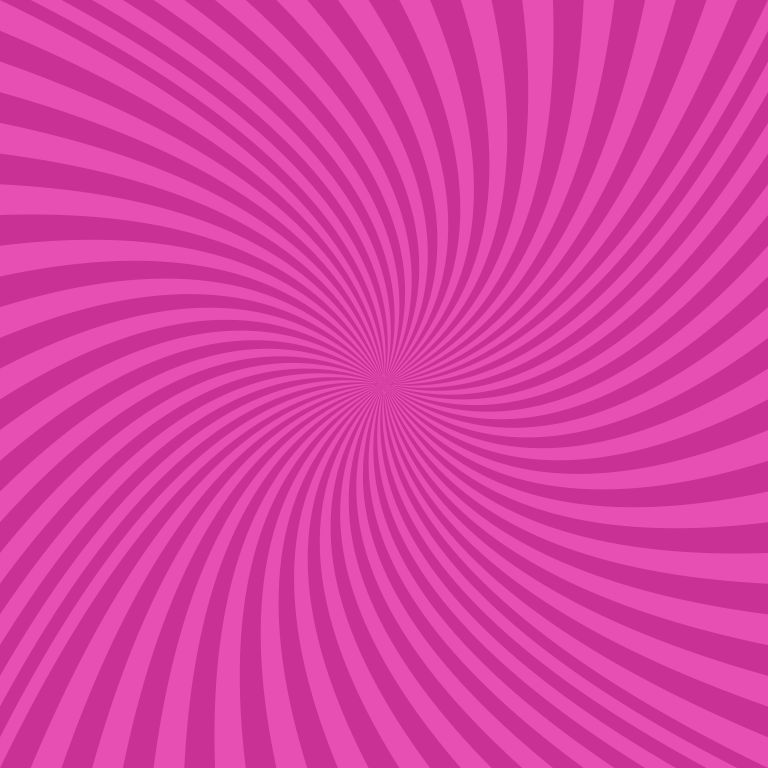
A Shadertoy shader for this background:

```glsl
// Pink swirling sunburst: curved rays from the centre, evenly spaced along the canvas border.

const vec3 LIGHT_PINK = vec3(0.906, 0.310, 0.702);
const vec3 DARK_PINK = vec3(0.788, 0.192, 0.584);
const float RAY_PAIRS = 50.0;      // light and dark pairs around the border
const float BEND_RADIUS = 0.258;   // distance of the curve control points from the centre
const float BEND_ANGLE = 0.785398; // clockwise lead of the control points
const float HALF_SIDE = 0.5;
const int SOLVER_STEPS = 12;

const float QUARTER_TURN = 1.570796;
const float EIGHTH_TURN = 0.785398;

// Border point for a turn value that advances evenly along the square; slope is its derivative.
vec2 borderPoint(float turn, out vec2 slope) {
    float side = floor(turn / QUARTER_TURN + 0.5);
    float along = (turn - side * QUARTER_TURN) / EIGHTH_TURN;
    vec2 normal = vec2(cos(side * QUARTER_TURN), sin(side * QUARTER_TURN));
    vec2 tangent = vec2(-normal.y, normal.x);
    slope = tangent * HALF_SIDE / EIGHTH_TURN;
    return HALF_SIDE * (normal + along * tangent);
}

// Quadratic curve from the centre to the border, with both partial derivatives.
vec2 rayCurve(float t, float turn, out vec2 byT, out vec2 byTurn) {
    vec2 endSlope;
    vec2 end = borderPoint(turn, endSlope);
    float bend = turn - BEND_ANGLE;
    vec2 control = BEND_RADIUS * vec2(cos(bend), sin(bend));
    vec2 controlSlope = vec2(-control.y, control.x);
    float weight = 2.0 * t * (1.0 - t);
    byT = 2.0 * (1.0 - 2.0 * t) * control + 2.0 * t * end;
    byTurn = weight * controlSlope + t * t * endSlope;
    return weight * control + t * t * end;
}

float cross2(vec2 a, vec2 b) {
    return a.x * b.y - a.y * b.x;
}

void mainImage(out vec4 fragColor, in vec2 fragCoord) {
    vec2 p = fragCoord / iResolution.xy - 0.5 + 1e-5;

    // Newton search for the curve passing through this point
    float t = clamp(length(p) / 0.55, 0.0005, 1.0);
    float turn = atan(p.y, p.x) + BEND_ANGLE * (1.0 - t);
    vec2 byT, byTurn;
    for (int i = 0; i < SOLVER_STEPS; i++) {
        vec2 miss = p - rayCurve(t, turn, byT, byTurn);
        float area = max(cross2(byT, byTurn), 1e-7);
        t = clamp(t + clamp(cross2(miss, byTurn) / area, -0.2, 0.2), 0.0002, 1.1);
        turn += clamp(cross2(byT, miss) / area, -0.3, 0.3);
    }
    rayCurve(t, turn, byT, byTurn);

    // Signed distance to the nearest ray edge, in canvas units
    float edge = asin(clamp(sin(RAY_PAIRS * (turn - EIGHTH_TURN)), -1.0, 1.0)) / RAY_PAIRS;
    float edgeDistance = edge * cross2(byT, byTurn) / max(length(byT), 1e-5);

    // Smooth coverage of the light rays
    float lightAmount = clamp(0.5 - edgeDistance * iResolution.y, 0.0, 1.0);
    fragColor = vec4(mix(DARK_PINK, LIGHT_PINK, lightAmount), 1.0);
}
```
